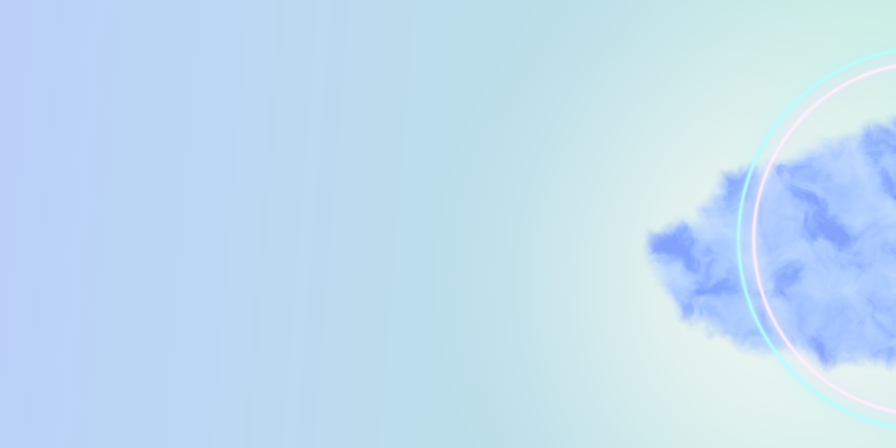
This background is drawn by a Shadertoy shader. Its source:

```glsl
// A pastel sky fading from lavender to mint, with a pale glow at the right.
// A blue cloud, built from blended puffs roughened by gradient noise,
// floats behind two concentric neon rings cut by the right edge.

#define GLOW_CENTER vec2(1.79, 0.38)
#define GLOW_RADIUS 0.86
#define RING_CENTER vec2(2.0755, 0.467)
#define OUTER_RADIUS 0.427
#define INNER_RADIUS 0.393
#define RING_WIDTH 0.0042
#define PUFF_COUNT 4
#define EDGE_ROUGHNESS 0.075
#define EDGE_SOFTNESS 0.026
#define CLOUD_DETAIL 7.5

// Pseudo-random unit gradient for a lattice point
vec2 latticeGradient(vec2 cell) {
    float h = fract(sin(dot(cell, vec2(127.1, 311.7))) * 43758.5);
    return vec2(cos(6.2832 * h), sin(6.2832 * h));
}

float gradientNoise(vec2 p) {
    vec2 i = floor(p), f = fract(p);
    vec2 u = f * f * f * (f * (f * 6.0 - 15.0) + 10.0);
    vec2 e = vec2(0.0, 1.0);
    float a = dot(latticeGradient(i), f);
    float b = dot(latticeGradient(i + e.yx), f - e.yx);
    float c = dot(latticeGradient(i + e.xy), f - e.xy);
    float d = dot(latticeGradient(i + e.yy), f - e.yy);
    return mix(mix(a, b, u.x), mix(c, d, u.x), u.y);
}

float fbm(vec2 p) {
    float sum = 0.0, amplitude = 0.5;
    for (int i = 0; i < 5; i++) {
        sum += amplitude * gradientNoise(p);
        p = mat2(1.6, 1.2, -1.2, 1.6) * p + 3.7;
        amplitude *= 0.5;
    }
    return sum;
}

float smoothMin(float a, float b, float k) {
    float h = max(k - abs(a - b), 0.0) / k;
    return min(a, b) - h * h * k * 0.25;
}

// Horizontal pastel ramp plus the radial glow
vec3 skyColor(vec2 p) {
    vec3 lavender = vec3(0.735, 0.815, 0.985);
    vec3 blue = vec3(0.735, 0.840, 0.957);
    vec3 teal = vec3(0.738, 0.872, 0.918);
    vec3 mint = vec3(0.770, 0.925, 0.895);
    vec3 glow = vec3(0.935, 0.965, 0.950);
    float x = p.x + 0.08 * (0.5 - p.y);
    vec3 sky = mix(lavender, blue, smoothstep(-0.15, 0.42, x));
    sky = mix(sky, teal, smoothstep(0.3, 1.15, x));
    sky = mix(sky, mint, smoothstep(1.1, 2.0, x));
    return mix(sky, glow, smoothstep(GLOW_RADIUS, 0.0, distance(p, GLOW_CENTER)));
}

// Signed distance to a row of puffs growing toward the right
float puffDistance(vec2 p) {
    float d = 1.0;
    for (int i = 0; i < PUFF_COUNT; i++) {
        float t = float(i) / float(PUFF_COUNT - 1);
        vec2 center = vec2(1.573 + 0.485 * t, 0.406 + 0.045 * t);
        float radius = mix(0.108, 0.27, sqrt(t));
        d = smoothMin(d, distance(p, center) - radius, 0.03);
    }
    return d;
}

// Color in rgb, coverage in a
vec4 cloud(vec2 p) {
    vec3 shadow = vec3(0.50, 0.63, 0.99);
    vec3 body = vec3(0.635, 0.765, 1.0);
    vec3 light = vec3(0.73, 0.84, 1.0);
    vec2 q = p * CLOUD_DETAIL;
    q += 0.7 * vec2(fbm(q + 2.3), fbm(q + 8.1));
    float height = fbm(q);
    float d = puffDistance(p) + EDGE_ROUGHNESS * height;
    float coverage = smoothstep(EDGE_SOFTNESS, -EDGE_SOFTNESS, d);

    // Relief lit from the upper right, with darker creases
    float relief = height - fbm(q + vec2(0.16, 0.28));
    float crease = smoothstep(0.05, -0.32, height);
    float tone = 1.3 * relief - 0.45 * crease + 0.12;
    vec3 color = mix(body, light, clamp(tone * 2.0, 0.0, 1.0));
    color = mix(color, shadow, clamp(-tone * 1.9, 0.0, 1.0));
    return vec4(color, coverage * 0.96);
}

// Bright core and soft halo of a neon tube
vec3 addNeon(vec3 base, float d, vec3 core, vec3 halo) {
    float w = d / RING_WIDTH;
    base = mix(base, halo, 0.42 * exp(-abs(w) * 0.22));
    return mix(base, core, 0.92 * exp(-w * w));
}

void mainImage(out vec4 fragColor, in vec2 fragCoord) {
    vec2 p = fragCoord / iResolution.y;
    vec3 color = skyColor(p);
    vec4 puff = cloud(p);
    color = mix(color, puff.rgb, puff.a);

    float r = distance(p, RING_CENTER);
    color = addNeon(color, r - OUTER_RADIUS, vec3(0.72, 1.0, 0.99), vec3(0.72, 0.95, 0.97));
    color = addNeon(color, r - INNER_RADIUS, vec3(1.0, 0.94, 0.99), vec3(0.93, 0.88, 0.98));
    fragColor = vec4(color, 1.0);
}
```
